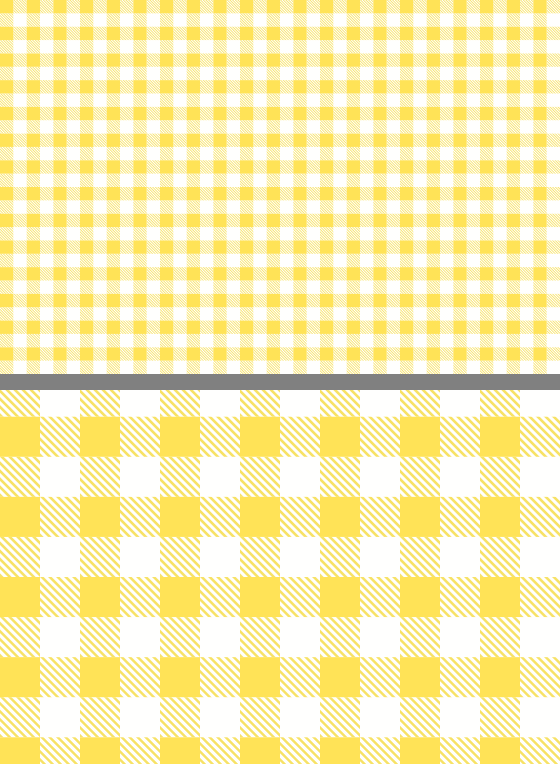
Top: the whole. Bottom: its middle third, enlarged.
Reproduce this pattern procedurally as a Shadertoy shader.

```glsl
// Yellow and white gingham cloth with diagonal twill hatching, tiling seamlessly.

const vec2  REPEATS      = vec2(21.0, 14.0);        // checks across and down
const float BAND_WIDTH   = 0.5;                     // dyed share of each check
const float HATCH_COUNT  = 10.0;                    // twill lines per check
const float HATCH_WIDTH  = 0.45;                    // inked share of each line
const float HATCH_PHASE  = 0.0;                     // shift of the lines, in lines
const vec3  WHITE        = vec3(1.0, 1.0, 0.995);
const vec3  YELLOW       = vec3(1.0, 0.89, 0.34);
const vec3  HATCH_YELLOW = vec3(0.968, 0.885, 0.40);

// Integral of a unit-period pulse that is 1 on [0, width).
float pulseIntegral(float x, float width) {
    return floor(x) * width + min(fract(x), width);
}

// Pulse averaged over a footprint, which smooths its edges.
float pulse(float x, float width, float footprint) {
    float h = 0.5 * footprint;
    return (pulseIntegral(x + h, width) - pulseIntegral(x - h, width)) / footprint;
}

void mainImage(out vec4 fragColor, in vec2 fragCoord) {
    // One unit is one check; the first dyed bands start at the top left.
    vec2 p = fragCoord / iResolution.xy * REPEATS;
    vec2 pixel = REPEATS / iResolution.xy;

    // Dyed warp and weft bands
    float warp = pulse(p.x, BAND_WIDTH, pixel.x);
    float weft = pulse(-p.y, BAND_WIDTH, pixel.y);
    float solid = warp * weft;
    float single = warp + weft - 2.0 * solid;

    // Twill lines falling to the right where only one band is dyed
    float diagonal = (p.x + p.y) * HATCH_COUNT + HATCH_PHASE;
    float twill = pulse(diagonal, HATCH_WIDTH, length(pixel) * HATCH_COUNT);

    vec3 color = mix(WHITE, HATCH_YELLOW, single * twill);
    color = mix(color, YELLOW, solid);
    fragColor = vec4(color, 1.0);
}
```
